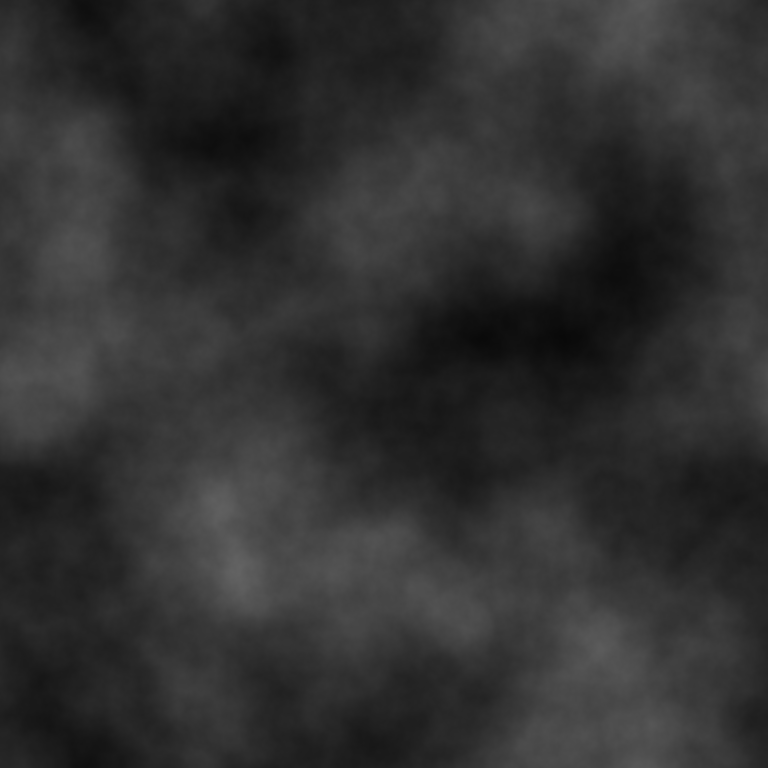
A Shadertoy shader for this texture:

```glsl
#define BASE_CELLS 3
#define OCTAVES 7
#define GAIN 0.52
#define SEED 17u
#define MEAN_GRAY 0.185
#define CLOUD_CONTRAST 0.23
#define BAND_CONTRAST 0.048
#define BAND_PHASE 0.66
#define HIGHLIGHT_SKEW 1.0

const float TAU = 6.2831853;

// Integer hash returning a value in 0..1
float hash(uvec3 p) {
    uint h = p.x * 1597334677u ^ p.y * 3812015801u ^ p.z * 2798796415u;
    h = (h ^ (h >> 16)) * 2146121005u;
    h = (h ^ (h >> 15)) * 2221713035u;
    h ^= h >> 16;
    return float(h >> 8) / 16777216.0;
}

// Slope contribution of one lattice corner, wrapped to the period
float corner(ivec2 cell, ivec2 offset, vec2 local, int period, uint layer) {
    ivec2 wrapped = (cell + offset) % period;
    float angle = TAU * hash(uvec3(uvec2(wrapped), layer));
    return dot(vec2(cos(angle), sin(angle)), local - vec2(offset));
}

// Gradient noise that repeats after a whole number of cells
float tiledNoise(vec2 uv, int period, uint layer) {
    vec2 shift = vec2(hash(uvec3(91u, 7u, layer)), hash(uvec3(5u, 83u, layer)));
    vec2 p = fract(uv + shift) * float(period);
    ivec2 cell = ivec2(floor(p));
    vec2 f = fract(p);
    vec2 w = f * f * f * (f * (f * 6.0 - 15.0) + 10.0);
    float low = mix(corner(cell, ivec2(0, 0), f, period, layer),
                    corner(cell, ivec2(1, 0), f, period, layer), w.x);
    float high = mix(corner(cell, ivec2(0, 1), f, period, layer),
                     corner(cell, ivec2(1, 1), f, period, layer), w.x);
    return mix(low, high, w.y);
}

// Octaves of noise, from broad clouds to fine mottling
float clouds(vec2 uv) {
    float sum = 0.0;
    float amplitude = 1.0;
    int period = BASE_CELLS;
    for (int i = 0; i < OCTAVES; i++) {
        sum += amplitude * tiledNoise(uv, period, SEED + uint(i));
        amplitude *= GAIN;
        period *= 2;
    }
    return sum;
}

void mainImage(out vec4 fragColor, in vec2 fragCoord) {
    vec2 uv = fragCoord / iResolution.xy;

    // Broad diagonal bands under the clouds
    float band = cos(TAU * (uv.x + uv.y - BAND_PHASE));
    float tone = CLOUD_CONTRAST * clouds(uv) + BAND_CONTRAST * band;

    // Lift highlights more than shadows
    float gray = MEAN_GRAY + tone + HIGHLIGHT_SKEW * tone * tone;
    fragColor = vec4(vec3(clamp(gray, 0.0, 1.0)), 1.0);
}
```
